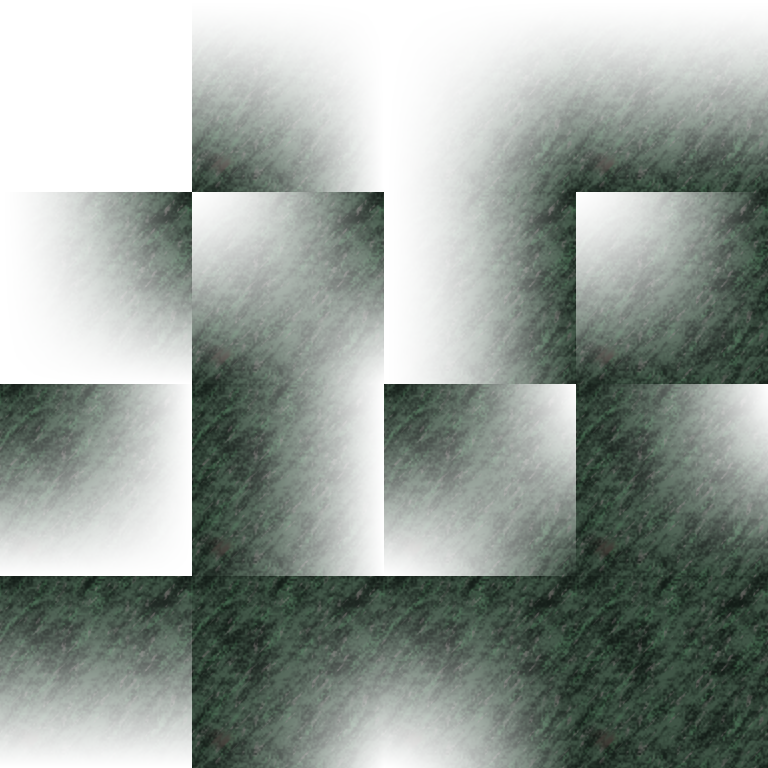
This background is drawn by a Shadertoy shader. Its source:

```glsl
#define TILES 4.0
#define FADE_POWER vec2(1.5, 1.3)
#define FADE_EASE 0.4
#define SNOW vec3(1.0)
#define SOIL vec3(0.075, 0.11, 0.09)
#define GRASS vec3(0.25, 0.335, 0.275)
#define BLADE vec3(0.06, 0.19, 0.09)
#define STRAW vec3(0.46, 0.41, 0.42)
#define RUST vec3(0.24, 0.11, 0.13)

float hash(vec2 p) {
    vec3 q = fract(p.xyx * vec3(0.1031, 0.1030, 0.0973));
    q += dot(q, q.yzx + 33.33);
    return fract((q.x + q.y) * q.z);
}

// Value noise that repeats once per tile
float tileNoise(vec2 uv, vec2 cells, float seed) {
    vec2 p = uv * cells;
    vec2 cell = floor(p);
    vec2 f = fract(p);
    f = f * f * (3.0 - 2.0 * f);
    vec2 a = mod(cell, cells) + seed;
    vec2 b = mod(cell + 1.0, cells) + seed;
    return mix(mix(hash(a), hash(vec2(b.x, a.y)), f.x),
               mix(hash(vec2(a.x, b.y)), hash(b), f.x), f.y);
}

vec3 grassColor(vec2 uv) {
    // Integer shear keeps the slanted streaks seamless
    vec2 slant = vec2(uv.x, uv.y - uv.x);
    float patches = tileNoise(uv, vec2(6.0), 11.0);
    float clumps = tileNoise(slant, vec2(12.0, 18.0), 37.0);
    float streaks = tileNoise(slant, vec2(22.0, 46.0), 71.0);
    float flat_ = tileNoise(uv, vec2(26.0, 52.0), 113.0);
    float grain = tileNoise(uv, vec2(96.0), 151.0);

    float light = 0.18 * patches + 0.22 * clumps + 0.2 * streaks
                + 0.18 * flat_ + 0.22 * grain;
    // Slightly darker around the top and side seams
    light -= 0.05 * smoothstep(0.8, 1.0, uv.y);
    light -= 0.04 * smoothstep(0.35, 0.5, abs(uv.x - 0.5));
    vec3 color = mix(SOIL, GRASS, smoothstep(0.2, 0.72, light));

    // Green blades, dry stalks and one reddish patch
    float green = tileNoise(slant, vec2(18.0, 26.0), 191.0);
    color += BLADE * 0.5 * smoothstep(0.58, 0.9, green) * (grain - 0.1);
    float dry = tileNoise(slant, vec2(30.0, 44.0), 233.0);
    color = mix(color, STRAW, 0.65 * smoothstep(0.7, 0.95, dry) * grain);
    float rust = 1.0 - smoothstep(0.01, 0.07, length((uv - vec2(0.15, 0.15)) * vec2(0.7, 1.0)));
    return mix(color, RUST, 0.6 * rust * streaks);
}

// Grass amount blended from the four corners, one bit for each
float coverage(vec2 uv, int corners) {
    vec2 t = pow(vec2(uv.x, 1.0 - uv.y), FADE_POWER);
    vec2 w = mix(t, smoothstep(0.0, 1.0, t), FADE_EASE);
    float bottomLeft = float(corners & 1);
    float bottomRight = float((corners >> 1) & 1);
    float topRight = float((corners >> 2) & 1);
    float topLeft = float((corners >> 3) & 1);
    return mix(mix(topLeft, topRight, w.x), mix(bottomLeft, bottomRight, w.x), w.y);
}

vec3 tileSheet(vec2 canvas) {
    vec2 p = canvas * TILES;
    vec2 tile = clamp(floor(p), 0.0, TILES - 1.0);
    vec2 uv = clamp(p - tile, 0.0, 1.0);
    // Tiles count through all corner sets, row by row from the top
    int corners = int(tile.x + TILES * (TILES - 1.0 - tile.y));
    return mix(SNOW, grassColor(uv), coverage(uv, corners));
}

void mainImage(out vec4 fragColor, in vec2 fragCoord) {
    // Four samples per pixel smooth the seams
    vec3 color = vec3(0.0);
    for (int i = 0; i < 4; i++) {
        vec2 offset = vec2(i & 1, i >> 1) * 0.5 - 0.25;
        color += tileSheet((fragCoord + offset) / iResolution.xy);
    }
    fragColor = vec4(color * 0.25, 1.0);
}
```
